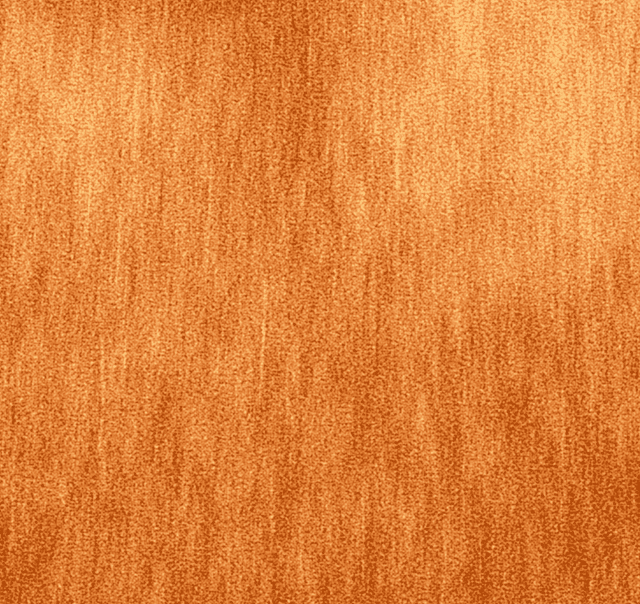
A WebGL 2 fragment shader for this texture:

```glsl
#version 300 es
precision highp float;
precision highp int;

// Woven orange cloth with a soft sheen, mottled grain and pale slubs.
// Gradient noise at several scales and scattered tapered streaks
// add up to one tone value, which a six-colour ramp turns into dye.

uniform vec2 u_resolution;
out vec4 fragColor;

const vec3 DYE[6] = vec3[6](
  vec3(0.74, 0.33, 0.07), vec3(0.83, 0.43, 0.15), vec3(0.89, 0.51, 0.22),
  vec3(0.93, 0.59, 0.30), vec3(0.96, 0.66, 0.37), vec3(0.98, 0.75, 0.45));

// Two random values in 0..1 for an integer cell
vec2 hash2(vec2 cell, float seed) {
  uvec2 q = uvec2(ivec2(cell) + 8192);
  uint h = q.x * 73857u + q.y * 19349u + uint(seed) * 83493u;
  h = (h ^ (h >> 15)) * 747796405u;
  h = (h ^ (h >> 13)) * 277803737u;
  h ^= h >> 16;
  return vec2(h & 65535u, h >> 16) / 65535.0;
}

float cornerSlope(vec2 cell, vec2 offset, float seed) {
  float angle = 6.2832 * hash2(cell, seed).x;
  return dot(vec2(cos(angle), sin(angle)), offset);
}

float gradientNoise(vec2 p, float seed) {
  vec2 i = floor(p), f = fract(p);
  vec2 w = f * f * f * (f * (f * 6.0 - 15.0) + 10.0);
  vec2 e = vec2(1.0, 0.0);
  float low = mix(cornerSlope(i, f, seed), cornerSlope(i + e, f - e, seed), w.x);
  float high = mix(cornerSlope(i + e.yx, f - e.yx, seed),
                   cornerSlope(i + 1.0, f - 1.0, seed), w.x);
  return mix(low, high, w.y);
}

vec2 rotate(vec2 p, float angle) {
  float c = cos(angle), s = sin(angle);
  return vec2(c * p.x - s * p.y, s * p.x + c * p.y);
}

float glow(vec2 p, vec2 centre, vec2 radius) {
  vec2 d = (p - centre) / radius;
  return exp(-dot(d, d));
}

// Broad light and shade across the cloth
float sheen(vec2 p) {
  float tone = 1.5 * (p.y - 0.5);
  tone += 0.90 * glow(p, vec2(0.90, 0.85), vec2(0.32, 0.28));
  tone += 0.75 * glow(p, vec2(0.17, 0.79), vec2(0.22, 0.13));
  tone -= 1.40 * glow(p, vec2(0.46, 0.95), vec2(0.15, 0.22));
  tone -= 1.20 * glow(p, vec2(0.15, 1.03), vec2(0.38, 0.08));
  tone -= 0.40 * glow(p, vec2(1.00, 0.22), vec2(0.20, 0.18));
  tone += 0.30 * glow(p, vec2(0.22, 0.20), vec2(0.20, 0.20));
  return tone;
}

// Patches where the dye took more or less strongly
float mottle(vec2 p) {
  return 0.7 * gradientNoise(p * vec2(9.0, 3.5), 1.0)
       + 0.8 * gradientNoise(p * vec2(26.0, 8.0), 9.0)
       + 0.5 * gradientNoise(p * vec2(48.0, 30.0), 7.0);
}

// Crossing threads; the regular part fades when pixels are too coarse
float weave(vec2 p, float pixel) {
  float grain = gradientNoise(rotate(p, 0.46) * 205.0, 2.0)
              + gradientNoise(rotate(p, 1.10) * 260.0, 3.0)
              + gradientNoise(rotate(p, 0.05) * vec2(140.0, 225.0), 4.0);
  float threads = cos(6.2832 * 172.0 * p.x) * cos(6.2832 * 172.0 * p.y);
  float visible = 1.0 - smoothstep(0.35, 0.55, 172.0 * pixel);
  return 1.85 * grain + 0.25 * threads * visible;
}

// Fine uneven yarns running up the cloth
float yarns(vec2 p) {
  return 1.0 * gradientNoise(p * vec2(180.0, 14.0), 5.0)
       + 0.7 * gradientNoise(p * vec2(80.0, 6.0), 6.0);
}

// One tapered streak at most in each cell of a tall grid
float slubs(vec2 p, vec2 grid, float density, float width, float seed) {
  vec2 q = p * grid;
  q.y += hash2(vec2(floor(q.x), 0.0), seed).y;
  vec2 cell = floor(q), f = fract(q);
  vec2 place = hash2(cell, seed + 1.0);
  vec2 shape = hash2(cell, seed + 2.0);
  float across = (f.x - mix(0.25, 0.75, place.x)) / grid.x;
  float reach = mix(0.2, 0.48, shape.x);
  float along = 1.0 - smoothstep(0.35 * reach, reach, abs(f.y - 0.5));
  float thickness = width * mix(0.7, 1.5, shape.y);
  float line = exp(-across * across / (thickness * thickness));
  float worn = clamp(0.85 + 1.3 * gradientNoise(p * vec2(120.0, 45.0), seed), 0.0, 1.3);
  return step(place.y, density) * along * line * worn * mix(0.6, 1.0, shape.y);
}

vec3 dyeRamp(float tone) {
  float t = clamp(2.2 + 1.36 * tone, -0.4, 5.3);
  int i = int(clamp(floor(t), 0.0, 4.0));
  return mix(DYE[i], DYE[i + 1], t - float(i));
}

void main() {
  vec2 p = gl_FragCoord.xy / u_resolution.y;

  // Yarns lean right on the left side and straighten to the right
  float lean = mix(0.075, -0.01, smoothstep(0.0, 0.9, p.x));
  vec2 yarn = vec2(p.x - lean * (p.y - 0.5), p.y);
  yarn.x += 0.003 * gradientNoise(p * vec2(5.0, 6.0), 8.0);

  float tone = sheen(p) + mottle(yarn) + yarns(yarn) - 0.12;
  tone += weave(p, 1.0 / u_resolution.y);
  tone += 1.30 * slubs(yarn, vec2(19.0, 3.6), 0.42, 0.0023, 11.0);
  tone += 0.95 * slubs(yarn, vec2(31.0, 6.0), 0.28, 0.0018, 21.0);
  tone -= 0.60 * slubs(yarn, vec2(37.0, 9.0), 0.25, 0.0016, 31.0);

  fragColor = vec4(dyeRamp(tone), 1.0);
}
```
